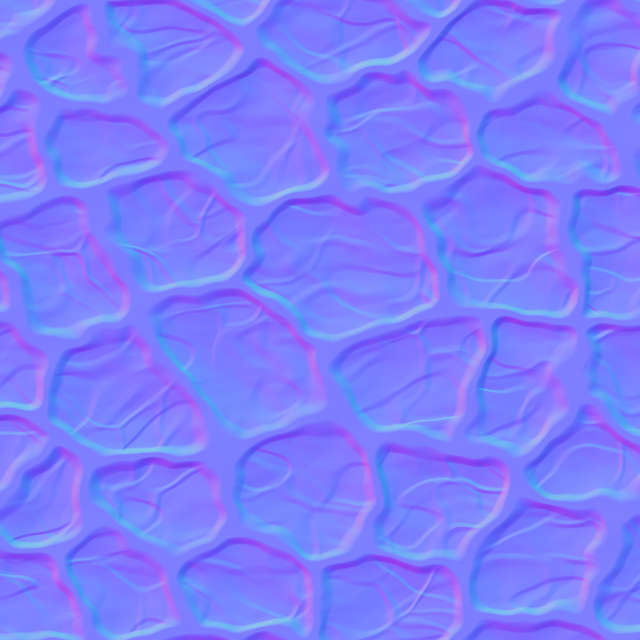
A WebGL 1 fragment shader for this texture map:

```glsl
precision highp float;
// Tangent-space normal map of irregular cobblestones with worn, creased tops.
// A staggered Voronoi layout gives rounded stones, a finer one chips them into
// facets, and the slope of the summed height field is encoded as colour.
uniform vec2 u_resolution;

vec2 hash2(vec2 p) {
  p = vec2(dot(p, vec2(127.1, 311.7)), dot(p, vec2(269.5, 183.3)));
  return fract(sin(p) * 43758.547);
}

// Gradient noise, roughly -0.7 to 0.7
float noise(vec2 p) {
  vec2 i = floor(p), f = p - i;
  vec2 u = f * f * f * (f * (f * 6.0 - 15.0) + 10.0);
  float a = dot(hash2(i) * 2.0 - 1.0, f);
  float b = dot(hash2(i + vec2(1, 0)) * 2.0 - 1.0, f - vec2(1, 0));
  float c = dot(hash2(i + vec2(0, 1)) * 2.0 - 1.0, f - vec2(0, 1));
  float d = dot(hash2(i + 1.0) * 2.0 - 1.0, f - 1.0);
  return mix(mix(a, b, u.x), mix(c, d, u.x), u.y);
}

// Jittered cell centre, odd rows shifted by half a cell
vec2 cellCentre(vec2 cell) {
  return cell + vec2(0.5 * mod(cell.y, 2.0), 0.0) + 0.1 + 0.8 * hash2(cell);
}

// x: distance to the cell border with rounded corners, yz: cell index
vec3 voronoi(vec2 p, float sharpness) {
  vec2 base = floor(p), nearest = vec2(0.0), cellId = base;
  float best = 9.0;
  for (int j = -2; j <= 2; j++)
    for (int i = -2; i <= 2; i++) {
      vec2 cell = base + vec2(i, j);
      vec2 r = cellCentre(cell) - p;
      if (dot(r, r) < best) {
        best = dot(r, r);
        nearest = r;
        cellId = cell;
      }
    }
  float sum = 0.0;
  for (int j = -2; j <= 2; j++)
    for (int i = -2; i <= 2; i++) {
      vec2 r = cellCentre(base + vec2(i, j)) - p;
      vec2 across = r - nearest;
      if (dot(across, across) > 0.0001)
        sum += exp(-sharpness * dot(0.5 * (r + nearest), normalize(across)));
    }
  return vec3(-log(sum) / sharpness, cellId);
}

float heightAt(vec2 uv) {
  vec2 p = uv * vec2(4.8, 6.0) + 3.0;

  // Stone outlines, bent by noise
  vec2 bend = vec2(noise(p * 1.7), noise(p * 1.7 + 31.0));
  bend += 0.35 * vec2(noise(p * 4.3 + 7.0), noise(p * 4.3 + 53.0));
  vec3 stone = voronoi(p + 0.24 * bend, 20.0);
  float d = stone.x + 0.03 * noise(p * 2.6 + 11.0);
  float top = smoothstep(0.025, 0.115, d);
  float rim = 0.0031 + 0.0028 * noise(p * 1.9 + 71.0);
  float h = rim * top + 0.0066 * (1.0 - exp(-4.5 * max(d - 0.04, 0.0))) * top;

  // Each stone gets its own tilt and its own patch of creases
  vec2 seed = hash2(stone.yz + 5.0);
  h += 0.002 * dot(seed - 0.5, p - stone.yz - 0.5) * top;
  vec2 q = p + 19.0 * seed;
  vec2 curl = vec2(noise(q * 1.4), noise(q * 1.4 + 23.0));
  curl += 0.2 * vec2(noise(q * 4.0 + 9.0), noise(q * 4.0 + 37.0));

  // Chipped facets with fine grooves between them
  vec3 facet = voronoi(q * 1.7 + 0.9 * curl, 30.0);
  float depth = smoothstep(-0.3, 0.3, noise(q * 1.3 + 41.0));
  vec2 lean = hash2(facet.yz + 13.0) - 0.5;
  float plate = smoothstep(-0.01, 0.1, facet.x);
  h += top * depth * plate * (0.0012 + 0.0035 * dot(lean, q * 1.7 - facet.yz - 0.5));

  // Long sweeping cuts along the zero lines of noise
  float cut = noise(q * vec2(1.1, 1.5) + 0.5 * curl + 87.0);
  float groove = smoothstep(0.0, 0.085, sqrt(cut * cut + 0.0001));
  h += 0.0015 * top * groove * (1.0 - 0.6 * depth);

  // One-sided ledges where a layer has split off
  float ledge = noise(q * vec2(1.5, 1.9) + 0.4 * curl + 29.0);
  h += 0.0016 * top * smoothstep(0.03, 0.11, ledge) * (1.0 - 0.9 * smoothstep(0.1, 0.45, ledge));

  // Worn lumps on the stones and gentle waves in the joints
  h += 0.0012 * noise(q * 2.6 + 3.0) * top;
  h += 0.0005 * noise(q * vec2(7.0, 9.0) + curl) * top;
  return h + 0.0014 * noise(p * 2.3 + 61.0);
}

void main() {
  vec2 uv = gl_FragCoord.xy / u_resolution;
  float e = 0.001;
  float h = heightAt(uv);
  vec2 slope = vec2(heightAt(uv + vec2(e, 0.0)), heightAt(uv + vec2(0.0, e))) - h;
  slope /= e;
  slope /= 1.0 + 0.7 * length(slope);

  // Green is flipped: lower rims turn cyan and upper rims magenta
  vec3 normal = normalize(vec3(-slope.x - 0.015, slope.y - 0.01, 1.0));
  gl_FragColor = vec4(normal * 0.5 + 0.5, 1.0);
}
```
